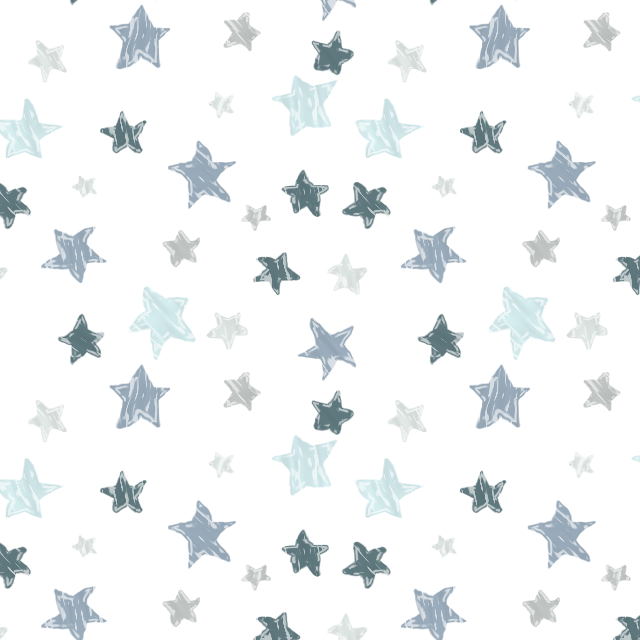
This pattern is drawn by a three.js fragment shader. Its source:

```glsl
// Hand-drawn five-pointed stars in soft greys and blues, scattered on white.
// One square tile holds a sheared 4 x 5 lattice of swaying star slots plus one
// small infill star; each star is a wobbly distance field filled with scribble.
#define TILES 1.779
#define PAPER vec3(1.0)
#define SLATE vec3(0.37, 0.47, 0.49)
#define BLUE vec3(0.60, 0.67, 0.73)
#define ICE vec3(0.82, 0.91, 0.92)
#define MIST vec3(0.86, 0.89, 0.88)
#define STONE vec3(0.76, 0.78, 0.77)
#define WOBBLE 0.34
#define INNER_RADIUS 0.46
#define SCRIBBLE vec2(30.0, 165.0)
#define SCRIBBLE_STRENGTH 0.6

varying vec2 vUv;

const float TAU = 6.28319;
const int SLOTS = 20;

float hash(vec2 p) {
  return fract(sin(dot(p, vec2(127.1, 311.7))) * 43758.5);
}

float noise(vec2 p) {
  vec2 i = floor(p), f = fract(p);
  f = f * f * (3.0 - 2.0 * f);
  vec2 e = vec2(0.0, 1.0);
  return mix(mix(hash(i), hash(i + e.yx), f.x),
             mix(hash(i + e.xy), hash(i + e.yy), f.x), f.y);
}

mat2 rotation(float a) {
  float c = cos(a), s = sin(a);
  return mat2(c, -s, s, c);
}

// Signed distance to a star of outer radius r with a tip along +y
float starDistance(vec2 p, float r) {
  vec2 k = vec2(0.80902, -0.58779);
  vec2 m = vec2(-k.x, k.y);
  p.x = abs(p.x);
  p -= 2.0 * max(dot(k, p), 0.0) * k;
  p -= 2.0 * max(dot(m, p), 0.0) * m;
  p.x = abs(p.x);
  p.y -= r;
  vec2 edge = INNER_RADIUS * vec2(-k.y, k.x) - vec2(0.0, 1.0);
  float h = clamp(dot(p, edge) / dot(edge, edge), 0.0, r);
  return length(p - edge * h) * sign(p.y * edge.x - p.x * edge.y);
}

// Slot centre in tile units: sheared lattice with column and row sway
vec2 starCentre(float col, float row) {
  float q = col * TAU / 4.0, w = row * TAU / 5.0;
  vec2 c = vec2(0.153 + 0.25 * col - 0.0556 * row, 0.13 + 0.2 * row);
  c += vec2(-0.023 * cos(q - 0.42), 0.037 * cos(q));
  vec2 sway = vec2(0.036, 0.016) * cos(w + vec2(0.76, -0.83)) - 0.033 * cos(2.0 * w);
  return c + sin(q) * sway;
}

// Kinds: 0 slate, 1 blue, 2 ice, 3 mist, 4 stone, 5 tiny mist
float starKind(float col, float row) {
  vec4 kinds = row < 0.5 ? vec4(3, 1, 4, 0)
             : row < 1.5 ? vec4(2, 0, 5, 2)
             : row < 2.5 ? vec4(0, 5, 1, 0)
             : row < 3.5 ? vec4(3, 1, 4, 0) : vec4(1, 0, 2, 3);
  return dot(kinds, vec4(equal(vec4(col), vec4(0, 1, 2, 3))));
}

// Ink colour in rgb, radius in tile units in a
vec4 starStyle(float kind) {
  return kind < 0.5 ? vec4(SLATE, 0.062)
       : kind < 1.5 ? vec4(BLUE, 0.087)
       : kind < 2.5 ? vec4(ICE, 0.093)
       : kind < 3.5 ? vec4(MIST, 0.058)
       : kind < 4.5 ? vec4(STONE, 0.054) : vec4(MIST, 0.035);
}

void main() {
  vec2 p = vec2(vUv.x, 1.0 - vUv.y) * TILES;
  float pixel = fwidth(p.x);
  vec3 color = PAPER;

  for (int i = 0; i <= SLOTS; i++) {
    bool infill = i == SLOTS;
    float id = float(i);
    float row = infill ? 2.35 : floor(id / 4.0);
    float col = infill ? 2.5 : id - 4.0 * row;
    vec4 style = infill ? vec4(STONE, 0.036) : starStyle(starKind(col, row));
    float radius = style.a * (0.94 + 0.12 * hash(vec2(id, 3.0)));

    vec2 local = fract(p - starCentre(col, row) + 0.5) - 0.5;
    if (length(local) > 1.5 * radius) continue;

    // Tilted, uneven outline with soft tips
    vec2 seed = vec2(id * 7.3, id * 3.1 + 20.0);
    vec2 q = rotation((hash(seed) - 0.5) * TAU / 5.0) * vec2(local.x, -local.y) / radius;
    vec2 bend = vec2(noise(q * 1.4 + seed), noise(q * 1.4 + seed + 40.0)) - 0.5;
    float tip = style.a > 0.08 ? 0.05 : 0.11;
    float d = starDistance(q + WOBBLE * bend, 1.04 - tip) - tip;
    d += 0.035 * (noise(q * 8.0 + seed) - 0.5);
    float aa = pixel / radius;
    float ink = 1.0 - smoothstep(-aa, aa, d);

    // Curved pencil strokes and a broken pale line inside the rim
    vec2 s = rotation(0.6 + 1.2 * hash(seed + 9.0)) * local;
    s.y += 0.012 * noise(s * 18.0 + seed);
    float gaps = smoothstep(0.68, 0.86, noise(s * SCRIBBLE + seed));
    float rim = 1.0 - smoothstep(0.015, 0.015 + 1.5 * aa, abs(d + 0.1));
    rim *= smoothstep(0.4, 0.65, noise(q * 5.0 + seed + 70.0));
    float tone = 0.95 + 0.08 * noise(s * SCRIBBLE * 0.5 + seed + 30.0);
    vec3 fill = mix(style.rgb * tone, PAPER, SCRIBBLE_STRENGTH * max(gaps, rim));
    color = mix(color, fill, ink);
  }
  gl_FragColor = vec4(color, 1.0);
}
```
